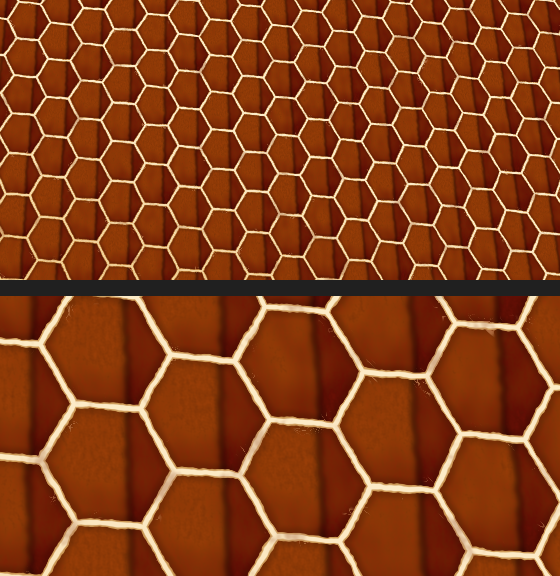
Top, the full canvas; bottom, a detail of the centre.
This pattern is drawn by a WebGL 1 fragment shader. Its source:

```glsl
precision highp float;
uniform vec2 u_resolution;

vec2 hash2(vec2 p) {
  vec3 q = fract(p.xyx * vec3(0.1031, 0.1030, 0.0973));
  q += dot(q, q.yzx + 33.33);
  return fract((q.xx + q.yz) * q.zy);
}

// Gradient noise, roughly -0.7 to 0.7
float gradDot(vec2 cell, vec2 f, vec2 corner) {
  return dot(hash2(cell + corner) * 2.0 - 1.0, f - corner);
}

float noise(vec2 p) {
  vec2 c = floor(p), f = p - c;
  vec2 w = f * f * f * (f * (f * 6.0 - 15.0) + 10.0);
  return mix(mix(gradDot(c, f, vec2(0.0, 0.0)), gradDot(c, f, vec2(1.0, 0.0)), w.x),
             mix(gradDot(c, f, vec2(0.0, 1.0)), gradDot(c, f, vec2(1.0, 1.0)), w.x), w.y);
}

// Tilted plane in perspective: canvas point to (column, row) of the comb
vec2 combPlane(vec2 s) {
  vec2 across = vec2(0.1188, 0.0108) - 0.003 * s;
  vec2 down = vec2(-0.010, 0.1294) + 0.016 * s;
  vec2 t = s - vec2(0.56, 0.378);
  float det = across.x * down.y - down.x * across.y;
  return vec2(t.x * down.y - down.x * t.y, across.x * t.y - t.x * across.y) / det;
}

// Offset from the centre of the nearest flat-topped hexagon
vec2 hexLocal(vec2 p) {
  vec2 size = vec2(1.7320, 1.0);
  vec2 a = mod(p + size * 0.5, size) - size * 0.5;
  vec2 b = mod(p, size) - size * 0.5;
  return dot(a, a) < dot(b, b) ? a : b;
}

float hexEdge(vec2 q) {
  q = abs(q);
  return 0.5 - max(q.y, q.x * 0.866 + q.y * 0.5);
}

void main() {
  vec2 s = vec2(gl_FragCoord.x, u_resolution.y - gl_FragCoord.y) / u_resolution.y;
  vec2 grid = combPlane(s);
  vec2 p = grid * vec2(0.866, 1.0);
  float pixel = 7.5 / u_resolution.y;

  // Uneven hand of the builders: slow drift plus small kinks
  vec2 warped = p + 0.035 * vec2(noise(p * 1.3), noise(p * 1.3 + 40.0))
                  + 0.018 * vec2(noise(p * 7.0 + 9.0), noise(p * 7.0 + 70.0));
  vec2 local = hexLocal(warped);
  vec2 id = floor((warped - local) / vec2(0.866, 0.5) + 0.5);
  vec2 rnd = hash2(id + 50.0);
  float edge = hexEdge(local);

  // Two inner walls meeting at a dark upright crease
  float crease = 0.2 - 0.008 * grid.x + 0.08 * (rnd.x - 0.5) + 0.02 * noise(p * vec2(3.0, 9.0));
  float side = local.x - crease;
  float grain = noise(p * vec2(26.0, 14.0)) + 0.6 * noise(p * 45.0);
  float blotch = noise(p * vec2(5.0, 3.0) + 15.0);
  float shade = 0.72 * smoothstep(-0.05, 0.04, side);
  shade += 0.55 * smoothstep(0.0, 0.55, local.y) + 0.3 * smoothstep(-0.3, -0.55, local.x);
  shade += 0.3 * blotch + 0.22 * grain + 0.25 * (rnd.y - 0.5);
  vec3 color = mix(vec3(0.56, 0.225, 0.025), vec3(0.39, 0.07, 0.015), clamp(shade, 0.0, 1.1));
  color *= 1.0 - 0.3 * exp(-pow(side / 0.045, 2.0));
  color *= 1.0 + 0.12 * grain;

  // Soft shadow just inside the rim
  color *= 0.84 + 0.16 * smoothstep(0.03, 0.12, edge);

  // Wax rim of varying width, with frayed fibres
  float halfWidth = 0.034 + 0.012 * noise(p * 4.0 + 30.0) + 0.012 * noise(p * 22.0);
  float rim = 1.0 - smoothstep(halfWidth - pixel * 0.5, halfWidth + pixel * 0.6, edge);
  float thread = abs(noise(p * 13.0 + 3.0 * noise(p * 5.0)));
  float frayed = smoothstep(0.2, 0.4, noise(p * 4.5 + 80.0));
  float fibre = (1.0 - smoothstep(0.02, 0.02 + pixel * 3.0, thread)) * frayed
              * (1.0 - smoothstep(0.06, 0.12, edge));

  // Cream core, tan flanks and dull worn stretches
  float core = 1.0 - smoothstep(0.0, halfWidth, edge);
  vec3 wax = mix(vec3(0.80, 0.60, 0.34), vec3(0.99, 0.92, 0.78), smoothstep(0.05, 0.6, core));
  float worn = smoothstep(0.05, 0.5, noise(p * 2.2 + 60.0) + 0.25 * noise(p * 18.0));
  wax = mix(wax, vec3(0.74, 0.54, 0.40), 0.6 * worn);
  wax *= mix(vec3(1.0), vec3(0.95, 0.87, 0.72), smoothstep(0.5, 1.3, s.y - 0.3 * s.x + 0.3));
  color = mix(color, vec3(0.78, 0.52, 0.34), 0.7 * fibre);
  color = mix(color, wax, rim);

  gl_FragColor = vec4(clamp(color, 0.0, 1.0), 1.0);
}
```
